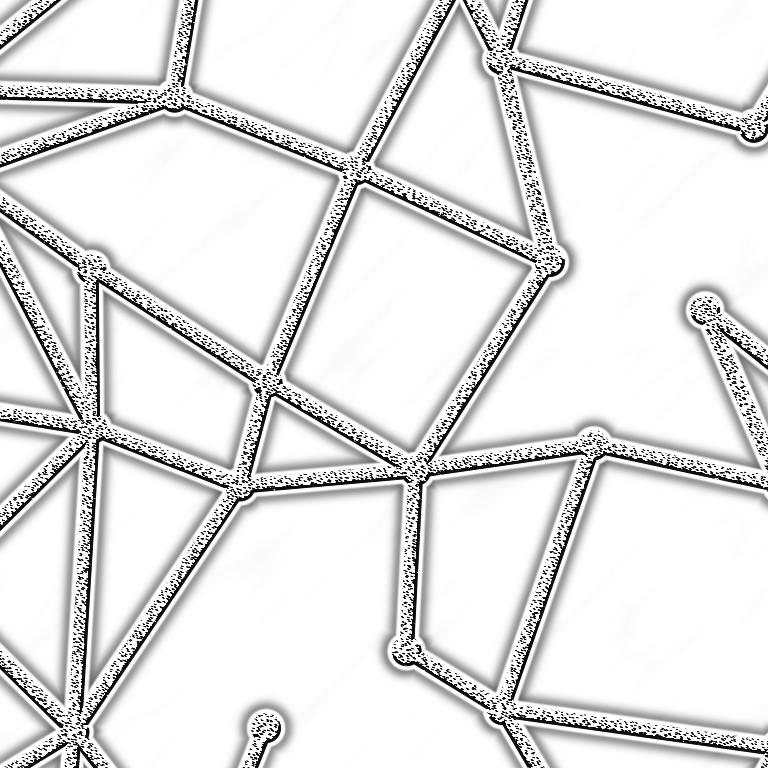
Write a Shadertoy shader that draws this pattern.

```glsl
const float CELLS = 4.0;           // lattice cells per canvas
const float STRUT_RADIUS = 0.0095;
const float JOINT_RADIUS = 0.0195;
const vec2 SHADE_DIR = vec2(0.32, -0.95);

vec2 hash2(vec2 p) {
    vec3 q = fract(p.xyx * vec3(0.1031, 0.1030, 0.0973));
    q += dot(q, q.yzx + 33.33);
    return fract((q.xx + q.yz) * q.zy);
}

mat2 rotation(float angle) {
    float c = cos(angle), s = sin(angle);
    return mat2(c, s, -s, c);
}

// Distance to the nearest scattered point
float cellular(vec2 p) {
    vec2 cell = floor(p);
    float nearest = 4.0;
    for (int y = -1; y <= 1; y++)
    for (int x = -1; x <= 1; x++) {
        vec2 c = cell + vec2(x, y);
        nearest = min(nearest, length(c + hash2(c) - p));
    }
    return nearest;
}

vec2 jointAt(vec2 cell) {
    return (cell + 0.14 + 0.72 * hash2(cell + 17.0)) / CELLS;
}

// Shapes return signed distance in x, outward normal in yz
vec3 disc(vec2 offset, float radius) {
    float len = length(offset);
    return vec3(len - radius, offset / max(len, 1e-5));
}

vec3 strut(vec2 p, vec2 a, vec2 b) {
    vec2 axis = b - a;
    float t = clamp(dot(p - a, axis) / dot(axis, axis), 0.0, 1.0);
    return disc(p - a - axis * t, STRUT_RADIUS);
}

void addStrut(inout vec3 nearest, inout float second, vec3 shape) {
    second = min(second, max(nearest.x, shape.x));
    if (shape.x < nearest.x) nearest = shape;
}

// Irregular planar web: lattice sides plus some short diagonals
vec3 web(vec2 p, out float second) {
    vec2 home = floor(p * CELLS);
    vec3 nearest = vec3(1.0, 0.0, 0.0), joint = nearest;
    second = 1.0;
    for (int y = -2; y <= 1; y++)
    for (int x = -2; x <= 1; x++) {
        vec2 c = home + vec2(x, y);
        vec2 a = jointAt(c), b = jointAt(c + vec2(1, 0));
        vec2 d = jointAt(c + vec2(0, 1)), e = jointAt(c + 1.0);
        vec2 sides = hash2(c + 53.0);
        if (sides.x < 0.78) addStrut(nearest, second, strut(p, a, b));
        if (sides.y < 0.78) addStrut(nearest, second, strut(p, a, d));
        if (hash2(c + 91.0).x < 0.4) {
            bool rising = distance(a, e) < distance(b, d);
            vec3 diagonal = rising ? strut(p, a, e) : strut(p, b, d);
            addStrut(nearest, second, diagonal);
        }
        vec3 knob = disc(p - a, JOINT_RADIUS);
        if (knob.x < joint.x) joint = knob;
    }
    return joint.x < nearest.x ? joint : nearest;
}

// Soft shadow that fades away from the white rim
float halo(float dist) {
    float x = max(dist - 0.007, 0.0) / 0.009;
    return exp(-x * x);
}

// Short dark dashes; a larger size fills the surface
float grain(vec2 uv, float size, float pixel) {
    vec2 p = vec2(uv.x, uv.y + 0.3 * uv.x) / vec2(0.0065, 0.0034);
    float soft = 0.35 * pixel / 0.0047;
    return 1.0 - smoothstep(size - soft, size + soft, cellular(p));
}

void mainImage(out vec4 fragColor, in vec2 fragCoord) {
    float pixel = 1.0 / min(iResolution.x, iResolution.y);
    vec2 uv = fragCoord * pixel;
    mat2 tilt = rotation(0.35);
    float second;
    vec3 shape = web(tilt * uv + 3.0, second);
    float dist = shape.x;
    float side = dot(shape.yz, tilt * SHADE_DIR);

    // Paper with faint diagonal brush streaks
    float streak = cellular(rotation(-0.8) * uv * vec2(7.0, 38.0));
    float tone = 1.0 - 0.02 * smoothstep(0.55, 1.0, streak);

    // Shadow around the white rim, deeper in the corners
    float shadow = 0.41 * halo(dist) + 0.16 * halo(second);
    tone -= shadow * smoothstep(0.0035, 0.0075, dist);

    // Grainy struts with a dark lower edge
    float across = side * clamp(1.0 + dist / STRUT_RADIUS, 0.0, 1.0);
    float edge = smoothstep(-0.0046, -0.0034, dist) * smoothstep(0.06, 0.2, side);
    float size = mix(mix(0.22, 0.40, 0.5 + 0.5 * across), 0.9, edge);
    float inside = 1.0 - smoothstep(-0.6 * pixel, 0.6 * pixel, dist);
    tone -= inside * 0.95 * grain(uv, size, pixel);

    fragColor = vec4(vec3(clamp(tone, 0.0, 1.0)), 1.0);
}
```
